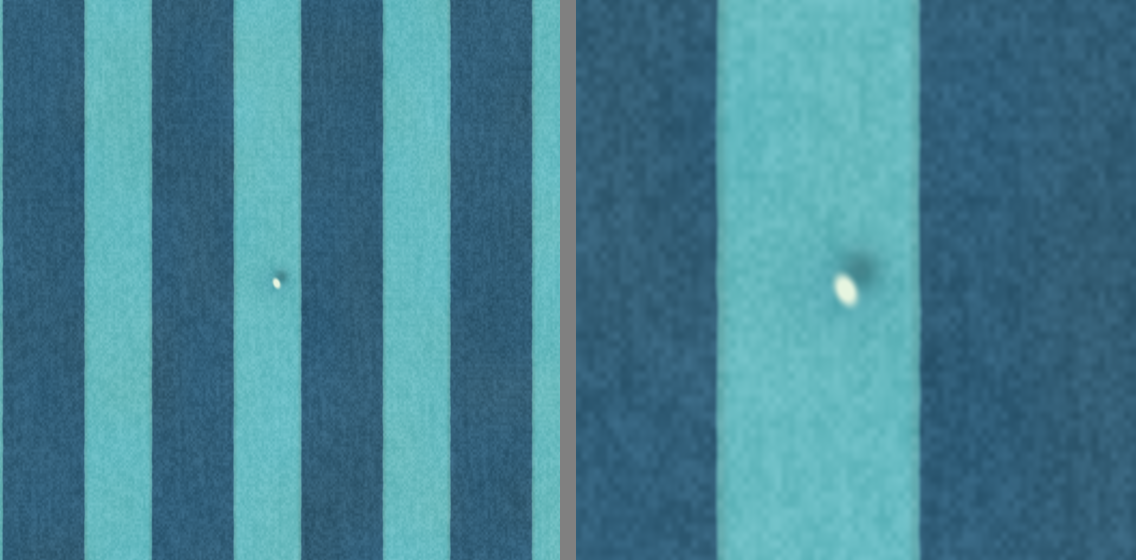
Left, the full canvas; right, a detail of the centre.
Write a Shadertoy shader that draws this pattern.

```glsl
// Woven cloth with upright stripes of deep blue and pale turquoise, and one small
// bright slub near the middle. Stripes come from a repeated signed distance;
// layered value noise adds thread streaks, grain and faint uneven dye.

const float PERIOD = 0.2664;       // one dark and one light stripe
const float DARK_HALF = 0.0732;    // half width of a dark stripe
const float FIRST_CENTRE = 0.0780; // centre of the first dark stripe

const vec3 DARK_BLUE = vec3(0.197, 0.370, 0.468);
const vec3 TURQUOISE = vec3(0.405, 0.732, 0.752);
const vec3 EDGE_OLIVE = vec3(0.37, 0.60, 0.60);
const vec3 SLUB_WHITE = vec3(0.90, 0.96, 0.88);

float hash(vec2 p) {
    return fract(sin(dot(p, vec2(127.1, 311.7))) * 43758.5453);
}

// Smooth value noise, centred on zero
float noise(vec2 p) {
    vec2 cell = floor(p);
    vec2 f = fract(p);
    f = f * f * (3.0 - 2.0 * f);
    float low = mix(hash(cell), hash(cell + vec2(1.0, 0.0)), f.x);
    float high = mix(hash(cell + vec2(0.0, 1.0)), hash(cell + 1.0), f.x);
    return mix(low, high, f.y) - 0.5;
}

// Signed distance to the nearest dark stripe, negative inside it
float stripeDistance(float x, float period, float centre, float halfWidth) {
    float offset = (fract((x - centre) / period + 0.5) - 0.5) * period;
    return abs(offset) - halfWidth;
}

// Brightness of the cloth: upright threads, fine grain and broad dye patches
float weave(vec2 p) {
    float threads = noise(p * vec2(190.0, 22.0));
    float grain = noise(p * vec2(260.0, 210.0) + 17.0);
    float mottle = noise(p * vec2(95.0, 75.0) + 41.0);
    float patches = noise(p * vec2(9.0, 7.0) + 73.0);
    return 0.030 * threads + 0.070 * grain + 0.030 * mottle + 0.025 * patches;
}

// Soft round falloff, one at the centre
float softSpot(vec2 p, vec2 radius) {
    vec2 q = p / radius;
    return exp(-dot(q, q));
}

// Bright slub with a shaded dimple around it
vec3 addSlub(vec3 colour, vec2 p, vec2 centre) {
    vec2 q = p - centre;
    float dimple = softSpot(q, vec2(0.030, 0.026));
    float shade = softSpot(q - vec2(0.009, 0.010), vec2(0.011, 0.012));
    float slub = softSpot(q + vec2(0.0, 0.002) + 0.25 * vec2(q.y, 0.0),
                          vec2(0.0075, 0.0105));
    colour *= 1.0 - dimple * vec3(0.18, 0.09, 0.06) - 0.22 * shade;
    return mix(colour, SLUB_WHITE, smoothstep(0.15, 0.85, slub));
}

void mainImage(out vec4 fragColor, in vec2 fragCoord) {
    vec2 p = fragCoord / iResolution.y;
    float softness = max(0.0022, 0.8 / iResolution.y);

    // Stripes, with a slight waver along each edge
    float waver = 0.0012 * noise(p * vec2(12.0, 60.0));
    float d = stripeDistance(p.x, PERIOD, FIRST_CENTRE, DARK_HALF) + waver;
    float light = smoothstep(-softness, softness, d);
    vec3 colour = mix(DARK_BLUE, TURQUOISE, light);

    // Muted olive fringe just inside the light stripes
    float fringe = softSpot(vec2(d - 0.002, 0.0), vec2(0.0035, 1.0));
    colour = mix(colour, EDGE_OLIVE, 0.45 * fringe * light);

    // Cloth texture and uneven dye
    colour += weave(p) * mix(vec3(0.8, 1.0, 1.15), vec3(1.1, 0.75, 0.8), light);
    float dye = noise(p * vec2(14.0, 10.0) + 5.0);
    colour += dye * vec3(-0.015, 0.004, 0.025);

    colour = addSlub(colour, p, vec2(0.4935, 0.4960));
    fragColor = vec4(clamp(colour, 0.0, 1.0), 1.0);
}
```
